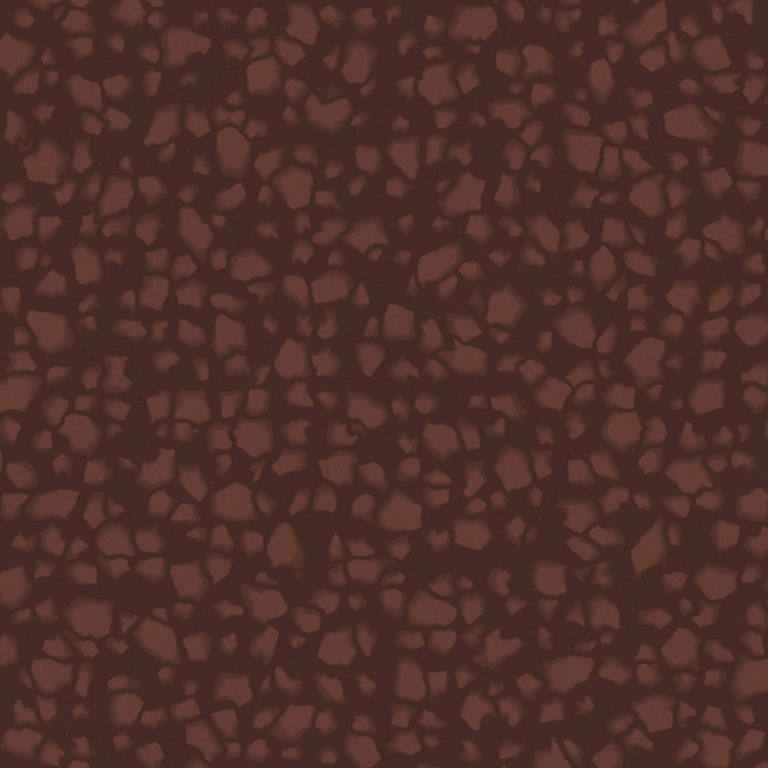
This pattern is drawn by a WebGL 1 fragment shader. Its source:

```glsl
precision highp float;
uniform vec2 u_resolution;

const float TAU = 6.2831853;

vec2 hash2(vec2 p) {
    vec3 q = fract(p.xyx * vec3(0.1031, 0.1030, 0.0973));
    q += dot(q, q.yzx + 33.33);
    return fract((q.xx + q.yz) * q.zy);
}

float cornerSlope(vec2 corner, vec2 offset) {
    float angle = TAU * hash2(corner).x;
    return dot(vec2(cos(angle), sin(angle)), offset);
}

float gradientNoise(vec2 p) {
    vec2 i = floor(p), f = fract(p);
    vec2 u = f * f * f * (f * (f * 6.0 - 15.0) + 10.0);
    vec2 e = vec2(1.0, 0.0);
    float low = mix(cornerSlope(i, f), cornerSlope(i + e, f - e), u.x);
    float high = mix(cornerSlope(i + e.yx, f - e.yx), cornerSlope(i + 1.0, f - 1.0), u.x);
    return mix(low, high, u.y);
}

float smoothMax(float a, float b, float k) {
    float h = max(k - abs(a - b), 0.0) / k;
    return max(a, b) + 0.25 * h * h * k;
}

// Uneven seven-sided pebble, some with a bite taken out
float pebble(vec2 q, float radius, vec2 shape) {
    float d = -1.0;
    for (int i = 0; i < 7; i++) {
        float k = float(i);
        float angle = TAU * (k + 0.35 * sin(k * 4.3 + shape.x * 50.0)) / 7.0;
        float reach = radius * (0.95 + 0.14 * sin(k * 2.4 + shape.y * 40.0));
        d = smoothMax(d, dot(q, vec2(cos(angle), sin(angle))) - reach, 0.05);
    }
    if (shape.x < 0.5) {
        float angle = TAU * shape.y;
        vec2 bite = radius * 1.12 * vec2(cos(angle), sin(angle));
        d = smoothMax(d, radius * (0.4 + 0.5 * shape.x) - length(q - bite), 0.05);
    }
    return d;
}

void main() {
    vec2 uv = gl_FragCoord.xy / u_resolution.y;
    vec2 p = uv * 22.0;
    vec2 wobble = vec2(gradientNoise(p * 2.3), gradientNoise(p * 2.3 + 71.0));
    vec2 warped = p + 0.09 * wobble;

    // Nearest and second nearest pebble, every fifth cell holding a large one
    float nearest = 1.0, second = 1.0, tilt = 0.0;
    for (int y = -2; y <= 2; y++) {
        for (int x = -2; x <= 2; x++) {
            vec2 id = floor(p) + vec2(float(x), float(y));
            vec2 q = warped - id - 0.5 - 0.62 * (hash2(id + 17.0) - 0.5);
            if (dot(q, q) > 1.7) continue;

            vec2 size = hash2(id + 53.0);
            vec2 shape = hash2(id + 91.0);
            bool large = mod(id.x + 2.0 * id.y, 5.0) < 0.5;
            float radius = large ? mix(0.52, 0.66, size.x) : mix(0.23, 0.45, size.x);
            if (large) shape.x = mix(0.3, 1.0, shape.x);

            float angle = TAU * size.y;
            float c = cos(angle), s = sin(angle);
            q = mat2(c, -s, s, c) * q;
            float stretch = 1.0 + 0.3 * shape.y * shape.y;
            q *= vec2(1.0 / stretch, stretch);

            float d = pebble(q, radius, shape);
            if (d < nearest) {
                second = nearest;
                nearest = d;
                float lean = TAU * fract(shape.x * 7.0 + size.x);
                tilt = dot(q, vec2(cos(lean), sin(lean))) / radius;
            } else {
                second = min(second, d);
            }
        }
    }

    // Keep a strip of ground between touching pebbles
    float body = max(nearest, 0.7 * (nearest - second + 0.12));
    float blotch = gradientNoise(p * 3.7 + 29.0);
    float inset = max(0.0, 0.115 + 0.13 * tilt + 0.06 * blotch);
    float edge = max(0.035, 22.0 / u_resolution.y);

    // Ground, dim rim in two steps, bright core
    vec3 color = vec3(0.268, 0.168, 0.139);
    color = mix(color, vec3(0.312, 0.202, 0.169), smoothstep(edge, -edge, body));
    color = mix(color, vec3(0.340, 0.215, 0.180), smoothstep(edge, -edge, body + 0.5 * inset));
    color = mix(color, vec3(0.393, 0.239, 0.200), smoothstep(edge, -edge, body + inset));

    // Broad mottling, fine grain and sparse pale specks
    float grain = gradientNoise(uv * 230.0);
    float speck = smoothstep(0.32, 0.6, gradientNoise(uv * 190.0 + 40.0));
    color *= 1.0 + 0.035 * gradientNoise(uv * 7.0) + 0.045 * grain;
    color += speck * vec3(0.040, 0.032, 0.028);

    gl_FragColor = vec4(color, 1.0);
}
```
